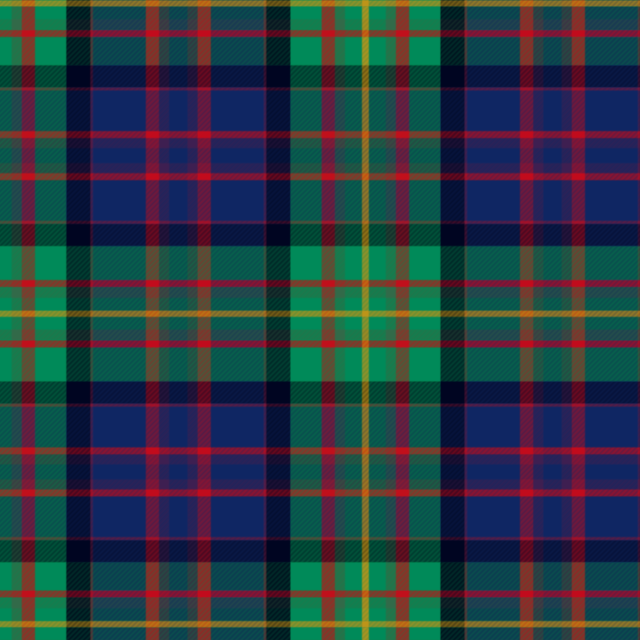
Reproduce this pattern procedurally as a Shadertoy shader.

```glsl
// Woven tartan: green, navy and black checks crossed by red and yellow lines.

const float UNITS = 768.0;          // weave units across the canvas
const float SOFT = 1.5;             // softness of stripe edges
const float WARP_PERIOD = 449.0;
const float WARP_CENTRE = 214.0;    // middle of a blue column
const float WEFT_MIRROR = 376.5;    // yellow line the rows mirror about
const float WEFT_CENTRE = 189.75;   // middle of a blue row, from the mirror
const float WEFT_OUTER = 372.5;     // next yellow line, from the mirror

// Yarns: colour and covering strength
const vec4 GREEN = vec4(0.00, 0.54, 0.35, 1.0);
const vec4 BLUE = vec4(0.06, 0.15, 0.39, 1.0);
const vec4 DARK = vec4(0.00, 0.02, 0.13, 1.0);
const vec4 RED = vec4(0.79, 0.04, 0.10, 1.0);
const vec4 YELLOW = vec4(0.74, 0.58, 0.10, 2.0);

// Soft coverage of a stripe around a centre
float stripe(float d, float centre, float halfWidth) {
    return 1.0 - smoothstep(-SOFT, SOFT, abs(d - centre) - halfWidth);
}

float past(float d, float edge) {
    return smoothstep(edge - SOFT, edge + SOFT, d);
}

vec4 strength(vec4 yarn, float weight) {
    return vec4(yarn.rgb, weight);
}

// Vertical yarn
vec4 warpYarn(float x) {
    float halfPeriod = 0.5 * WARP_PERIOD;
    float d = abs(mod(x - WARP_CENTRE + halfPeriod, WARP_PERIOD) - halfPeriod);
    vec4 yarn = mix(BLUE, strength(DARK, 1.8), past(d, 105.0));
    yarn = mix(yarn, GREEN, past(d, 134.5));
    float faint = stripe(d, 17.0, 6.0) + stripe(d, 194.0, 6.0);
    yarn = mix(yarn, RED, 0.25 * faint);
    yarn = mix(yarn, RED, 0.45 * stripe(d, 104.0, 1.6));
    float lines = stripe(d, 31.0, 8.0) + stripe(d, 180.0, 8.0);
    yarn = mix(yarn, RED, 0.9 * lines);
    return mix(yarn, YELLOW, stripe(d, halfPeriod, 4.2));
}

// Horizontal yarn; outer green bands cover less than the middle one
vec4 weftYarn(float y) {
    float r = abs(y - WEFT_MIRROR);
    float d = abs(r - WEFT_CENTRE);
    float outer = step(WEFT_CENTRE, r);
    float q = mix(r, abs(r - WEFT_OUTER), outer);
    vec4 yarn = mix(BLUE, DARK, past(d, 82.0));
    yarn = mix(yarn, strength(GREEN, mix(1.0, 0.45, outer)), past(d, 108.5));
    float faint = stripe(d, 15.0, 6.0) + stripe(q, 25.0, 6.0);
    yarn = mix(yarn, RED, 0.25 * faint);
    yarn = mix(yarn, RED, 0.65 * stripe(d, 80.0, 1.8));
    float lines = stripe(d, 25.2, 4.3) + stripe(q, 36.2, 4.3);
    yarn = mix(yarn, strength(RED, 1.4), lines);
    return mix(yarn, YELLOW, stripe(q, 0.0, 3.8));
}

// Blend crossing yarns; the twill tips the balance along diagonals
vec3 weave(vec4 warp, vec4 weft, float twill) {
    float cover = weft.a / (weft.a + warp.a);
    vec3 cloth = mix(warp.rgb, weft.rgb, clamp(cover + 0.07 * twill, 0.0, 1.0));
    cloth.b -= 0.5 * abs(warp.g - weft.g) * min(warp.b, weft.b);
    return cloth;
}

void mainImage(out vec4 fragColor, in vec2 fragCoord) {
    vec2 p = fragCoord / iResolution.xy * UNITS;
    p.y = UNITS - p.y;              // rows count from the top
    float twill = sin(6.2831853 * (p.x + p.y) / 6.0);
    vec3 cloth = weave(warpYarn(p.x), weftYarn(p.y), twill);
    fragColor = vec4(cloth, 1.0);
}
```
